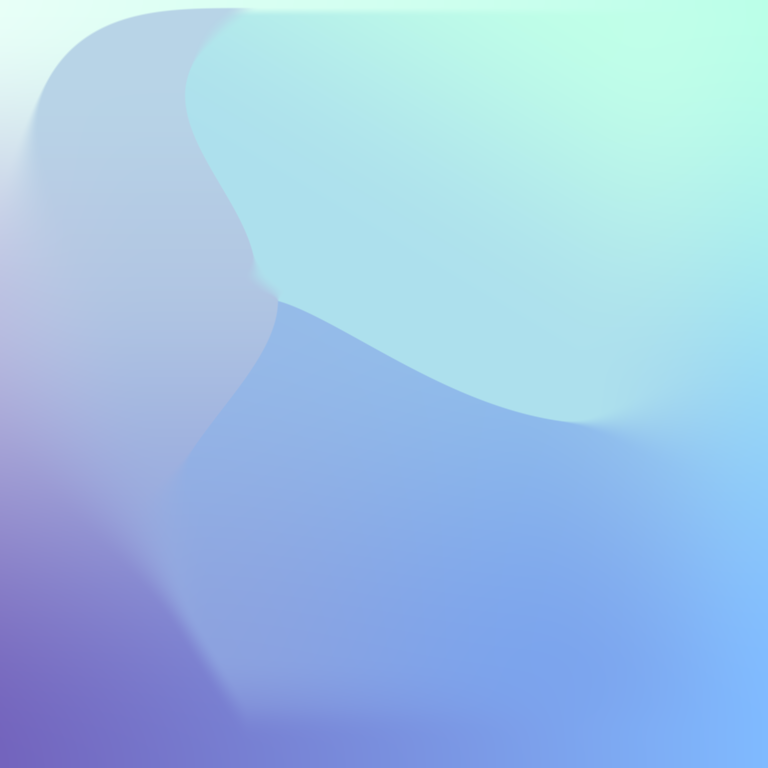
Write a three.js fragment shader that draws this background.

```glsl
// Soft pastel background of overlapping curved sheets: a grey-blue fold on the
// left, a mint sheet above and a blue wave below, over a four-corner gradient.
// Each sheet is a smooth gradient masked by a curve whose softness varies.
varying vec2 vUv;

const float CRISP = 0.0015;

// Antialiased or blurred step across a signed distance
float cover(float dist, float softness) {
  return smoothstep(-softness, softness, dist);
}

// Corner gradient: white to violet on the left, mint to sky on the right
vec3 backdrop(float x, float depth) {
  vec3 left = mix(vec3(0.91, 1.0, 0.97), vec3(0.75, 0.77, 0.89), smoothstep(0.0, 0.4, depth));
  left = mix(left, vec3(0.45, 0.39, 0.74), smoothstep(0.3, 1.0, depth));
  vec3 right = mix(vec3(0.73, 1.0, 0.91), vec3(0.50, 0.73, 1.0), smoothstep(0.0, 0.95, depth));
  return mix(left, right, x);
}

vec3 foldColor(float x, float depth) {
  vec3 color = mix(vec3(0.72, 0.83, 0.905), vec3(0.70, 0.785, 0.89), smoothstep(0.1, 0.36, depth));
  color = mix(color, vec3(0.60, 0.67, 0.87), smoothstep(0.3, 0.72, depth));
  return color + vec3(0.02, 0.0, 0.0) * (1.0 - smoothstep(0.03, 0.2, x)) * smoothstep(0.1, 0.3, depth);
}

vec3 mintColor(float x, float depth) {
  float glow = smoothstep(0.98, 1.46, 0.6 * x + 1.0 - depth);
  return mix(vec3(0.68, 0.88, 0.928), vec3(0.75, 1.0, 0.91), glow);
}

vec3 waveColor(float x, float depth) {
  float fall = smoothstep(0.36, 0.92, depth);
  vec3 left = mix(vec3(0.59, 0.73, 0.91), vec3(0.55, 0.63, 0.87), fall);
  vec3 right = mix(vec3(0.575, 0.755, 0.92), vec3(0.48, 0.64, 0.93), fall);
  return mix(left, right, smoothstep(0.22, 0.75, x));
}

// Rounded upper-left outline that leans right and blurs further down
float outline(float x, float depth) {
  vec2 corner = max(vec2(0.3255 - x, 0.3385 - depth), 0.0) / vec2(0.297, 0.328);
  float radius = pow(pow(corner.x, 3.3) + pow(corner.y, 3.3) + 1e-6, 1.0 / 3.3);
  float drop = depth - 0.487;
  float lean = 0.3125 * (drop + sqrt(drop * drop + 0.02)) * smoothstep(0.15, 0.45, depth);
  float blur = 0.11 * smoothstep(0.1, 0.5, depth) * (1.0 - 0.85 * smoothstep(0.55, 0.82, depth));
  return cover((1.0 - radius) * 0.297 - lean, CRISP + blur);
}

// S-shaped right edge of the fold, melting at its top, waist and tail
float foldEdge(float x, float depth) {
  float rise = max(0.124 - depth, 0.0);
  float upper = mix(0.241, 0.333, smoothstep(0.124, 0.358, depth)) + 6.0 * rise * rise;
  float lower = mix(0.362, 0.215, smoothstep(0.391, 0.677, depth));
  float edge = mix(upper, lower, smoothstep(0.355, 0.391, depth));
  float waist = smoothstep(0.33, 0.37, depth) * (1.0 - smoothstep(0.376, 0.392, depth));
  float blur = 0.02 * (1.0 - smoothstep(0.02, 0.09, depth)) + 0.018 * waist
             + 0.06 * smoothstep(0.58, 0.7, depth);
  return cover(x - edge, CRISP + blur);
}

// Crest of the wave, crisp at its tip and dissolving to the right
float waveEdge(float x, float depth) {
  float along = pow(clamp((x - 0.3515) / 0.43, 0.0, 1.0), 0.74);
  float crest = mix(0.39, 0.552, smoothstep(0.0, 1.0, along));
  return cover(depth - crest, CRISP + 0.07 * smoothstep(0.73, 0.92, x));
}

void main() {
  float x = vUv.x;
  float depth = 1.0 - vUv.y;
  vec3 base = backdrop(x, depth);

  // Mint sheet and wave fade into the backdrop on the right
  float mintFade = smoothstep(0.008, 0.022, depth) * (1.0 - smoothstep(0.75, 1.0, x));
  vec3 mint = mix(base, mintColor(x, depth), mintFade);
  vec3 wave = mix(base, waveColor(x, depth), 1.0 - smoothstep(0.66, 0.98, x));

  vec3 sheets = mix(mint, wave, waveEdge(x, depth));
  sheets = mix(foldColor(x, depth), sheets, foldEdge(x, depth));

  // Everything sits inside the outline and sinks away at the bottom
  float presence = outline(x, depth) * (1.0 - smoothstep(0.85, 0.99, depth));
  gl_FragColor = vec4(mix(base, sheets, presence), 1.0);
}
```
